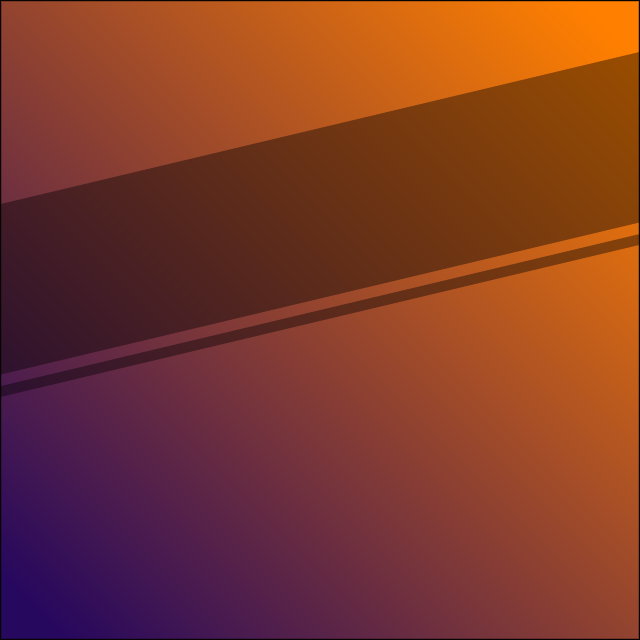
Write a three.js fragment shader that draws this background.

```glsl
// Diagonal indigo-to-orange gradient crossed by slanted translucent dark bands in a thin frame.
varying vec2 vUv;

// Soft step about half a thousandth of the canvas wide on each side of an edge.
float softEdge(float edge, float value) {
  return smoothstep(edge - 0.001, edge + 0.001, value);
}

// Coverage of a band between two heights.
float band(float height, float low, float high) {
  return softEdge(low, height) * (1.0 - softEdge(high, height));
}

void main() {
  // Corner-to-corner gradient with short flat ends
  float diagonal = clamp((0.5 * (vUv.x + vUv.y) - 0.05) / 0.9, 0.0, 1.0);
  vec3 indigo = vec3(0.15, 0.03, 0.37);
  vec3 orange = vec3(1.0, 0.5, 0.0);
  vec3 color = mix(indigo, orange, diagonal);

  // Wide band and thin stripe, both rising to the right
  float height = vUv.y - 0.238 * vUv.x;
  float shade = band(height, 0.4145, 0.681) + band(height, 0.3795, 0.3965);
  color *= 1.0 - 0.4 * shade;

  // Hairline frame
  vec2 toSide = min(vUv, 1.0 - vUv);
  float inside = softEdge(0.00195, min(toSide.x, toSide.y));
  color = mix(vec3(0.03, 0.015, 0.01), color, inside);

  gl_FragColor = vec4(color, 1.0);
}
```
